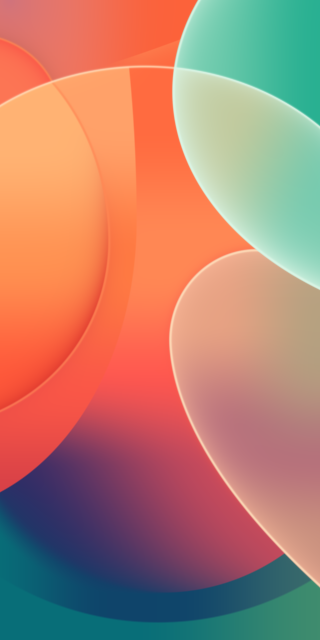
Reproduce this background procedurally as a Shadertoy shader.

```glsl
const vec3 CORAL = vec3(1.0, 0.42, 0.25);
const vec3 ORANGE = vec3(1.0, 0.53, 0.33);
const vec3 PEACH = vec3(1.0, 0.70, 0.45);
const vec3 SCARLET = vec3(0.98, 0.34, 0.28);
const vec3 CRIMSON = vec3(0.84, 0.25, 0.28);
const vec3 DUSTY_PINK = vec3(0.80, 0.45, 0.50);
const vec3 ROSE = vec3(0.78, 0.29, 0.36);
const vec3 MAUVE = vec3(0.71, 0.43, 0.48);
const vec3 INDIGO = vec3(0.20, 0.17, 0.40);
const vec3 NAVY = vec3(0.06, 0.25, 0.41);
const vec3 DEEP_TEAL = vec3(0.03, 0.43, 0.47);
const vec3 MOSS = vec3(0.25, 0.55, 0.43);
const vec3 JADE = vec3(0.16, 0.69, 0.57);
const vec3 AQUA = vec3(0.46, 0.79, 0.68);
const vec3 SAGE = vec3(0.75, 0.78, 0.60);
const vec3 MIST = vec3(0.86, 0.96, 0.90);
const vec3 CREAM = vec3(1.0, 0.88, 0.74);
const float RIM_WIDTH = 0.004;

// Approximate signed distance to an ellipse
float ellipse(vec2 q, vec2 radius) {
    float k = length(q / radius);
    return (k - 1.0) * k / max(length(q / (radius * radius)), 1e-4);
}

// Ellipse whose upper and lower halves have different heights
float egg(vec2 q, float width, float up, float down) {
    return ellipse(q, vec2(width, q.y > 0.0 ? up : down));
}

// Rounded top with a long slanted lower left side
float petal(vec2 q) {
    const vec2 RADIUS = vec2(0.273, 0.284);
    if (q.y > 0.0) return ellipse(vec2(min(q.x, 0.0), q.y), RADIUS);
    float t = -q.y / 0.773;
    float edge = 0.471 * pow(t, 1.8) - RADIUS.x;
    float slope = 1.097 * pow(t, 0.8);
    return (edge - q.x) / sqrt(1.0 + slope * slope);
}

float fill(float d, float soft) { return smoothstep(soft, -soft, d); }
float glow(float d, float width) { return exp(-abs(d) / width); }
float rim(float d) { return exp(-d * d / (RIM_WIDTH * RIM_WIDTH)); }

// Sky above the dome, with a faint ribbon and a corner disc
vec3 skyColor(vec2 p, float px) {
    vec3 col = mix(vec3(0.97, 0.47, 0.36), vec3(1.0, 0.38, 0.21), smoothstep(0.15, 0.5, p.x));
    col = mix(col, DUSTY_PINK, 0.9 * exp(-5.0 * length(p - vec2(0.03, 2.0))));
    float t = p.x - 0.31;
    float ribbon = p.y - (1.79 + 0.31 * t + 0.13 * t * t);
    col = mix(col, ORANGE, 0.6 * fill(ribbon, px) * glow(ribbon, 0.07) * smoothstep(0.0, 0.15, t));
    float d = length(p - vec2(-0.078, 1.62)) - 0.271;
    vec3 disc = mix(vec3(0.99, 0.46, 0.33), SCARLET, glow(d, 0.03));
    col = mix(col, col * 0.92, glow(max(d, 0.0), 0.03));
    col = mix(col, disc, fill(d, px));
    return mix(col, ORANGE, 0.7 * rim(d));
}

// Teal floor and the dusky bowl resting on it
vec3 bodyColor(vec2 p, float px) {
    vec3 col = mix(DEEP_TEAL, MOSS, smoothstep(0.4, 1.05, p.x));
    float outer = length(p - vec2(0.495, 0.987)) - 0.932;
    vec3 shade = mix(NAVY, vec3(0.22, 0.40, 0.42), smoothstep(0.55, 1.0, p.x));
    col = mix(col, shade, fill(outer, 0.004) * smoothstep(-0.05, 0.35, p.x) * 0.9);

    vec3 warm = mix(vec3(1.0, 0.34, 0.31), ORANGE, smoothstep(0.78, 1.15, p.y));
    warm = mix(warm, CORAL, smoothstep(1.25, 1.6, p.y));
    vec3 dusk = mix(INDIGO, ROSE, smoothstep(0.05, 0.75, p.x + 0.6 * (p.y - 0.45)));
    vec3 bowl = mix(dusk, warm, smoothstep(0.53, 0.86, p.y));
    float d = length(p - vec2(0.508, 0.802)) - 0.654;
    bowl = mix(bowl, NAVY, 0.85 * glow(d, 0.08) * smoothstep(0.95, 0.35, p.x) * smoothstep(0.6, 0.4, p.y));
    float soft = mix(0.05, px, smoothstep(0.1, 0.55, p.x));
    return mix(col, bowl, max(fill(d, soft), smoothstep(0.7, 0.8, p.y)));
}

// Wide band and glowing disc entering from the left
vec3 addLeftDiscs(vec3 col, vec2 p, float px) {
    float d = egg(p - vec2(-0.245, 1.31), 0.672, 1.82, 0.911);
    vec3 band = mix(SCARLET, vec3(1.0, 0.48, 0.26), smoothstep(0.75, 1.15, p.y));
    band = mix(band, vec3(1.0, 0.63, 0.41), smoothstep(1.2, 1.6, p.y));
    band = mix(CRIMSON, band, smoothstep(0.42, 0.8, p.y));
    col = mix(col, band, fill(d, px));

    d = egg(p - vec2(-0.24, 1.245), 0.578, 0.688, 0.578);
    float low = smoothstep(1.65, 0.95, p.y);
    col = mix(col, CRIMSON, 0.3 * low * glow(max(d, 0.0), 0.03));
    vec3 disc = mix(vec3(1.0, 0.35, 0.23), vec3(1.0, 0.57, 0.32), smoothstep(0.8, 1.2, p.y));
    disc = mix(disc, PEACH, smoothstep(1.15, 1.55, p.y));
    disc = mix(disc, vec3(0.87, 0.22, 0.18), 0.85 * low * glow(d, 0.035));
    col = mix(col, disc, fill(d, px));
    return mix(col, ORANGE, 0.6 * rim(d - RIM_WIDTH));
}

// Frosted pink petal
vec3 addPetal(vec3 col, vec2 p, float px) {
    float d = petal(p - vec2(0.802, 0.9375));
    vec3 tint = mix(MAUVE, vec3(0.90, 0.63, 0.51), smoothstep(0.65, 1.0, p.y));
    tint = mix(tint, vec3(0.68, 0.63, 0.50), 0.85 * smoothstep(0.68, 1.0, p.x) * smoothstep(0.5, 0.9, p.y));
    tint = mix(tint, vec3(0.78, 0.56, 0.49), smoothstep(0.6, 0.3, p.y));
    tint = mix(tint, vec3(1.0, 0.74, 0.62), 0.6 * glow(d, 0.05));
    col = mix(col, SCARLET, 0.4 * glow(max(d, 0.0), 0.012) * smoothstep(0.2, 0.6, p.y));
    col = mix(col, tint, fill(d, px));
    return mix(col, CREAM, 0.8 * rim(d + RIM_WIDTH));
}

// Teal glass and the pale lens where it overlaps the dome
vec3 addGlass(vec3 col, vec2 p, float dome, float px) {
    float d = ellipse(p - vec2(1.615, 1.714), vec2(1.076, 0.755));
    vec3 teal = mix(vec3(0.40, 0.78, 0.66), JADE, smoothstep(0.65, 1.0, p.x));
    teal = mix(teal, MIST, 0.6 * glow(d, 0.06));
    vec3 lens = mix(SAGE, AQUA, smoothstep(0.0, 0.4, p.x - 0.7 + 0.45 * (1.6 - p.y)));
    lens = mix(lens, MIST, 0.85 * glow(d, 0.07));
    lens = mix(lens, MIST, 0.45 * glow(dome, 0.035));
    vec3 glass = mix(teal, lens, fill(dome, px));
    glass = mix(glass, MIST, 0.9 * rim(dome));
    col = mix(col, glass, fill(d, px));
    return mix(col, MIST, 0.85 * rim(d + RIM_WIDTH));
}

void mainImage(out vec4 fragColor, in vec2 fragCoord) {
    vec2 p = fragCoord / iResolution.xy * vec2(1.0, 2.0);
    float px = 1.0 / iResolution.x;
    float dome = egg(p - vec2(0.453, 1.128), 0.781, 0.664, 9.0);

    vec3 inside = addLeftDiscs(bodyColor(p, px), p, px);
    inside = mix(inside, PEACH, 0.35 * glow(dome, 0.03) * smoothstep(0.5, 0.2, p.x));
    vec3 col = mix(skyColor(p, px), inside, fill(dome, px));
    col = mix(col, CREAM, 0.75 * rim(dome));
    col = addPetal(col, p, px);
    col = addGlass(col, p, dome, px);
    fragColor = vec4(col, 1.0);
}
```
